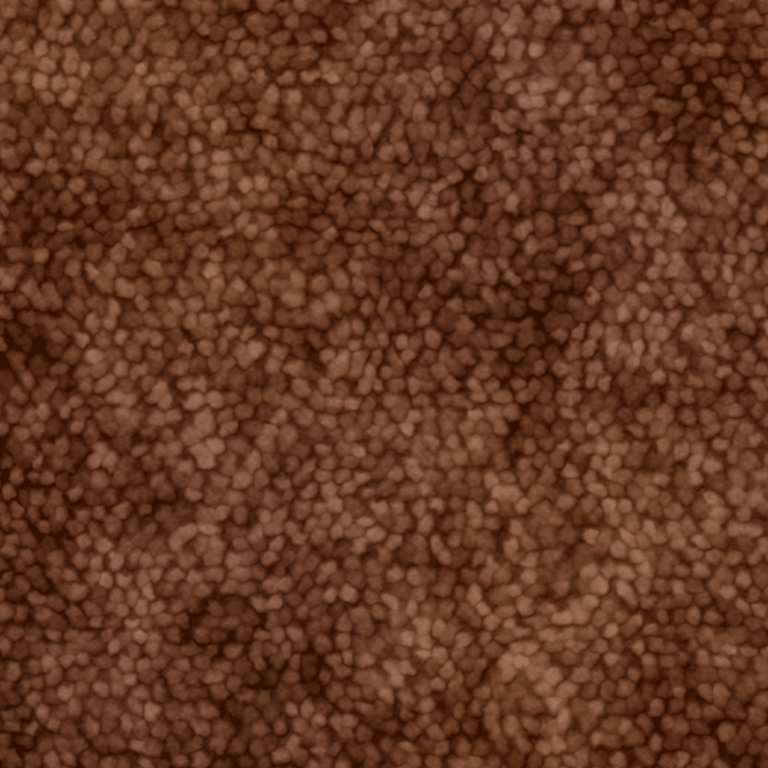
This texture is drawn by a three.js fragment shader. Its source:

```glsl
// Brown nubbly wool cloth: soft round loops in staggered rows with worn patches.
varying vec2 vUv;

const vec3 SHADOW_BROWN = vec3(0.27, 0.12, 0.05);
const vec3 LIGHT_BROWN = vec3(0.55, 0.37, 0.28);
const vec3 MID_SATURATION = vec3(0.000, -0.010, -0.019);
const vec3 WARM_TINT = vec3(0.014, 0.000, -0.016);

const float COLUMNS = 40.0;       // loops across the canvas
const float ROW_HEIGHT = 0.82;    // row spacing relative to column spacing
const float JITTER = 0.46;        // displacement of each loop
const float BLEND = 15.0;         // sharpness of the joins between loops
const float STRETCH = 0.55;       // how far loops depart from round
const float LOOP_EDGE = 0.37;     // squared distance at which a loop is fully dark
const vec2 LIGHT_DIR = vec2(-0.35, 0.94);

const float MEAN_TONE = 0.42;
const float DOME_CONTRAST = 0.70;
const float LOOP_CONTRAST = 0.55;
const float PATCH_CONTRAST = 1.00;
const float FIBRE_CONTRAST = 0.40;
const float LIGHT_CONTRAST = 0.30;

float hash(vec2 p) {
  return fract(sin(dot(p, vec2(127.1, 311.7))) * 43758.5453);
}

vec2 hash2(vec2 p) {
  return vec2(hash(p), hash(p + 57.3));
}

float noise(vec2 p) {
  vec2 i = floor(p);
  vec2 f = fract(p);
  f = f * f * (3.0 - 2.0 * f);
  return mix(mix(hash(i), hash(i + vec2(1.0, 0.0)), f.x),
             mix(hash(i + vec2(0.0, 1.0)), hash(i + vec2(1.0, 1.0)), f.x), f.y);
}

// Layered noise centred on zero, strong in its finer layers
float patchNoise(vec2 p) {
  float sum = 0.0;
  float amplitude = 0.5;
  for (int i = 0; i < 4; i++) {
    sum += amplitude * (noise(p) - 0.5);
    p = p * 2.03 + 17.1;
    amplitude *= 0.75;
  }
  return sum;
}

// Blended loops: xy = offset from centre, z = squared distance, w = random tone.
vec4 blendedLoops(vec2 p) {
  float total = 0.0001;
  vec3 blended = vec3(0.0);
  float baseRow = floor(p.y / ROW_HEIGHT);
  for (int j = -1; j <= 1; j++) {
    float row = baseRow + float(j);
    float stagger = 0.5 * mod(row, 2.0);
    float baseColumn = floor(p.x - stagger);
    for (int i = -1; i <= 1; i++) {
      vec2 cell = vec2(baseColumn + float(i), row);
      vec2 centre = cell + 0.5 + JITTER * (hash2(cell) - 0.5);
      vec2 delta = p - vec2(centre.x + stagger, centre.y * ROW_HEIGHT);
      float angle = 6.2832 * hash(cell + 23.9);
      float along = dot(delta, vec2(cos(angle), sin(angle)));
      float size = mix(0.85, 1.35, hash(cell + 71.3));
      float d2 = (dot(delta, delta) + STRETCH * along * along) / size;
      float weight = exp(-BLEND * d2);
      total += weight;
      blended += weight * vec3(delta, hash(cell + 91.7));
    }
  }
  blended /= total;
  return vec4(blended.xy, -log(total) / BLEND, blended.z);
}

void main() {
  // Uneven weave: slow drift of the rows plus ragged loop outlines
  vec2 p = vUv * COLUMNS;
  vec2 drift = vec2(noise(vUv * 9.0), noise(vUv * 9.0 + 31.0)) - 0.5;
  vec2 ragged = vec2(noise(p * 2.6), noise(p * 2.6 + 43.0)) - 0.5;
  vec4 loop = blendedLoops(p + 0.9 * drift + 0.26 * ragged);

  // Rounded loops lit from above
  float dome = 1.0 - smoothstep(0.0, LOOP_EDGE, loop.z);
  float lit = dot(loop.xy, LIGHT_DIR);

  // Worn patches and fine fibres
  float patches = patchNoise(vUv * 7.0 + 4.0);
  float fibre = 0.55 * noise(p * 3.6 + 11.0) + 0.45 * noise(p * 6.5 + 23.0) - 0.5;

  float tone = MEAN_TONE
    + DOME_CONTRAST * (dome - 0.60)
    + LOOP_CONTRAST * (loop.w - 0.5) * dome
    + PATCH_CONTRAST * patches
    + FIBRE_CONTRAST * fibre
    + LIGHT_CONTRAST * lit;
  tone = clamp(tone, -0.25, 1.25);

  // Dye colour, richer in the middle tones, with a slight drift in warmth
  vec3 colour = mix(SHADOW_BROWN, LIGHT_BROWN, tone);
  colour += MID_SATURATION * max(4.0 * tone * (1.0 - tone), 0.0);
  colour += WARM_TINT * (noise(vUv * 3.0 + 8.0) - 0.5);
  gl_FragColor = vec4(colour, 1.0);
}
```
